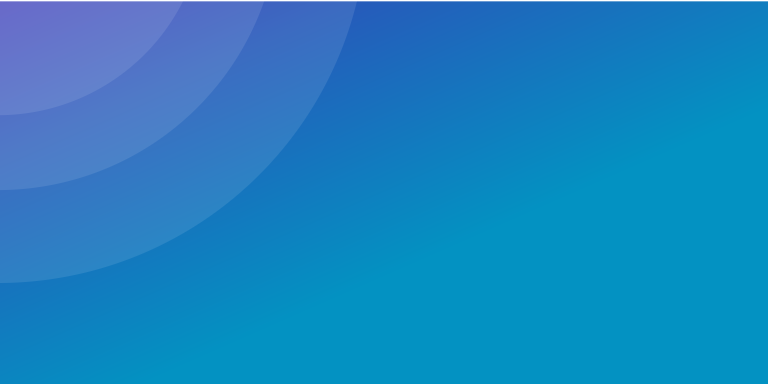
This background is drawn by a Shadertoy shader. Its source:

```glsl
// A diagonal gradient from indigo through blue to teal, with three translucent
// discs stacked around a point above the upper left corner.
// Lengths are in canvas heights; disc edges are smoothed by signed distance.

// Fraction of a pixel covered by a shape, from its signed distance.
float coverage(float signedDistance) {
    return clamp(0.5 - signedDistance * iResolution.y, 0.0, 1.0);
}

// Three-stop gradient that settles on flat teal.
vec3 backdrop(vec2 p) {
    float s = (1.0 - p.y) + 0.44 * p.x;
    vec3 indigo = vec3(0.19, 0.19, 0.71);
    vec3 blue = vec3(0.15, 0.355, 0.73);
    vec3 teal = vec3(0.01, 0.573, 0.76);
    vec3 color = mix(indigo, blue, clamp(s / 0.409, 0.0, 1.0));
    return mix(color, teal, clamp((s - 0.409) / 0.758, 0.0, 1.0));
}

void mainImage(out vec4 fragColor, in vec2 fragCoord) {
    vec2 p = fragCoord / iResolution.y;
    vec3 color = backdrop(p);

    // Stacked discs, each a thin veil of white
    vec3 radii = vec3(0.962, 0.734, 0.539);
    vec3 centerHeights = vec3(1.225, 1.239, 1.239);
    for (int i = 0; i < 3; i++) {
        float disc = length(p - vec2(-0.005, centerHeights[i])) - radii[i];
        color = mix(color, vec3(1.0), 0.1 * coverage(disc));
    }

    // Hairline along the top edge
    color = mix(color, vec3(1.0), coverage(0.9965 - p.y));

    fragColor = vec4(color, 1.0);
}
```
